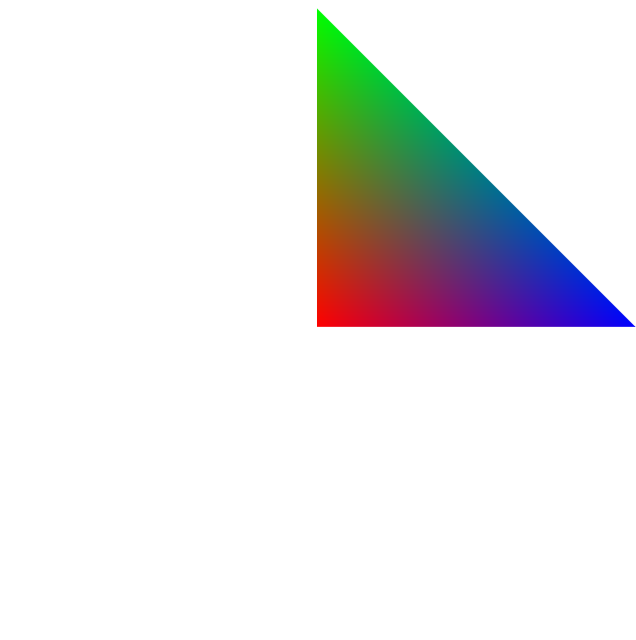
A Shadertoy shader for this background:

```glsl
// Draws a right triangle on white, blending red, green and blue from its corners.

void mainImage(out vec4 fragColor, in vec2 fragCoord)
{
    // Canvas units: one unit is the canvas height
    vec2 position = fragCoord / iResolution.y;
    float pixel = 1.0 / iResolution.y;

    // Position along the two legs, measured from the right-angled corner
    vec2 corner = vec2(0.4953, 0.4893);
    float legLength = 0.4975;
    vec2 leg = (position - corner) / legLength;

    // Barycentric weights: red at the corner, green at the top, blue at the right
    vec3 weights = vec3(1.0 - leg.x - leg.y, leg.y, leg.x);
    vec3 gradient = clamp(weights, 0.0, 1.0);

    // Smooth coverage from the distance to the nearest side
    float slopeDistance = weights.r * legLength * 0.7071;
    float inside = min(min(leg.x, leg.y) * legLength, slopeDistance);
    float coverage = clamp(inside / pixel + 0.5, 0.0, 1.0);

    fragColor = vec4(mix(vec3(1.0), gradient, coverage), 1.0);
}
```
